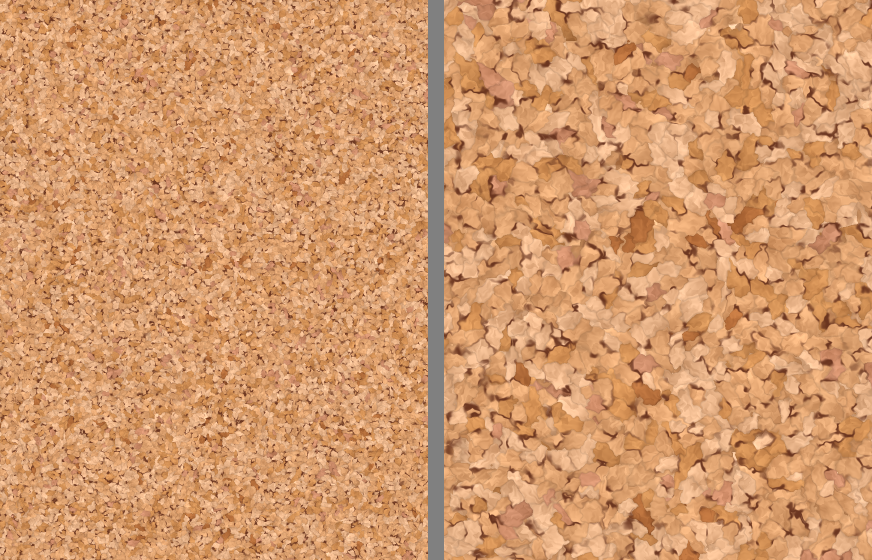
Left: the whole. Right: its middle third, enlarged.
Write a Shadertoy shader that draws this texture.

```glsl
// Pressed cork board: small angular chips in tan, peach and brown.
// A stretched, randomly turned Voronoi pattern forms the chips, a finer one
// splits them into flakes; noise adds fibres and short dark crevices.

#define CHIPS_PER_HEIGHT 98.0
#define FLAKES_PER_CHIP 2.1
#define MAX_STRETCH 1.9
#define RAGGEDNESS 0.28
#define CREVICE_WIDTH 0.26
#define CREVICE_AMOUNT 0.95
#define RIM_SHADE 0.10
#define FACET_SHADE 0.10
#define FLAKE_TONE 0.15
#define FIBRE_TONE 0.13
#define BROAD_TONE 0.025
#define SAMPLES 2

const vec3 PEACH   = vec3(0.92, 0.71, 0.54);
const vec3 CORK    = vec3(0.88, 0.64, 0.44);
const vec3 TAN     = vec3(0.82, 0.56, 0.33);
const vec3 ROSE    = vec3(0.82, 0.56, 0.42);
const vec3 BROWN   = vec3(0.71, 0.43, 0.23);
const vec3 CREVICE = vec3(0.40, 0.19, 0.11);

float hash(vec2 p) {
    return fract(sin(dot(p, vec2(127.1, 311.7))) * 43758.5453);
}

vec2 hash2(vec2 p) {
    return vec2(hash(p), hash(p + 57.3));
}

float noise(vec2 p) {
    vec2 i = floor(p), f = fract(p);
    f = f * f * (3.0 - 2.0 * f);
    return mix(mix(hash(i), hash(i + vec2(1, 0)), f.x),
               mix(hash(i + vec2(0, 1)), hash(i + vec2(1, 1)), f.x), f.y);
}

// Nearest chip: its cell, the position along its axes, and the rim distance
void findChip(vec2 p, out vec2 chip, out vec2 local, out float rim) {
    vec2 cell = floor(p);
    float nearest = 1e3, second = 1e3;
    for (int y = -2; y <= 2; y++)
    for (int x = -2; x <= 2; x++) {
        vec2 id = cell + vec2(x, y);
        float angle = 6.2832 * hash(id + 13.7);
        float stretch = mix(1.0, MAX_STRETCH, hash(id + 31.1));
        float c = cos(angle), s = sin(angle);
        vec2 q = mat2(c, -s, s, c) * (p - id - hash2(id));
        vec2 e = abs(q) * vec2(1.0 / stretch, stretch);
        // Partly diamond-shaped metric gives angular chips
        float d = mix(length(e), 0.8 * (e.x + e.y), 0.6);
        d *= mix(0.7, 1.35, hash(id + 71.9));
        if (d < nearest) {
            second = nearest;
            nearest = d;
            chip = id;
            local = q;
        } else {
            second = min(second, d);
        }
    }
    rim = second - nearest;
}

vec3 chipColour(vec2 chip) {
    float pick = hash(chip + 5.3);
    vec3 colour = PEACH;
    colour = mix(colour, CORK, step(0.32, pick));
    colour = mix(colour, TAN, step(0.76, pick));
    colour = mix(colour, ROSE, step(0.94, pick));
    colour = mix(colour, BROWN, step(0.985, pick));
    return colour * (1.0 + 0.06 * (hash(chip + 91.7) - 0.5));
}

vec3 cork(vec2 uv) {
    vec2 p = uv * CHIPS_PER_HEIGHT;
    vec2 ragged = vec2(noise(p * 4.0), noise(p * 4.0 + 40.0)) - 0.5;
    p += RAGGEDNESS * ragged;
    vec2 chip, local, flake, flakeLocal;
    float rim, flakeRim;
    findChip(p, chip, local, rim);
    findChip(p * FLAKES_PER_CHIP + 300.0, flake, flakeLocal, flakeRim);

    // Tilted facet, flakes, and fibres along each chip
    vec3 colour = chipColour(chip);
    float fibre = noise(local * vec2(3.0, 8.0) + chip) - 0.5;
    float tone = FACET_SHADE * local.x + FIBRE_TONE * fibre;
    tone += FLAKE_TONE * (hash(flake + 8.1) - 0.5);
    colour *= 1.0 + tone * vec3(0.75, 1.0, 1.3);

    // Soft rims everywhere, short dark gaps only in places
    colour *= 1.0 - RIM_SHADE * (1.0 - smoothstep(0.0, 0.22, rim));
    float gap = 1.0 - smoothstep(0.05, CREVICE_WIDTH, rim);
    float depth = smoothstep(0.55, 0.9, noise(p * 1.9 + 200.0));
    colour = mix(colour, CREVICE, CREVICE_AMOUNT * gap * depth);

    // Slow drift of tone over the board
    float drift = 0.6 * noise(uv * 5.0) + 0.4 * noise(uv * 14.0 + 9.0) - 0.5;
    return colour * (1.0 + BROAD_TONE * drift);
}

void mainImage(out vec4 fragColor, in vec2 fragCoord) {
    vec3 sum = vec3(0.0);
    for (int j = 0; j < SAMPLES; j++)
    for (int i = 0; i < SAMPLES; i++) {
        vec2 shift = (vec2(i, j) + 0.5) / float(SAMPLES) - 0.5;
        sum += cork((fragCoord + shift) / iResolution.y);
    }
    fragColor = vec4(sum / float(SAMPLES * SAMPLES), 1.0);
}
```
